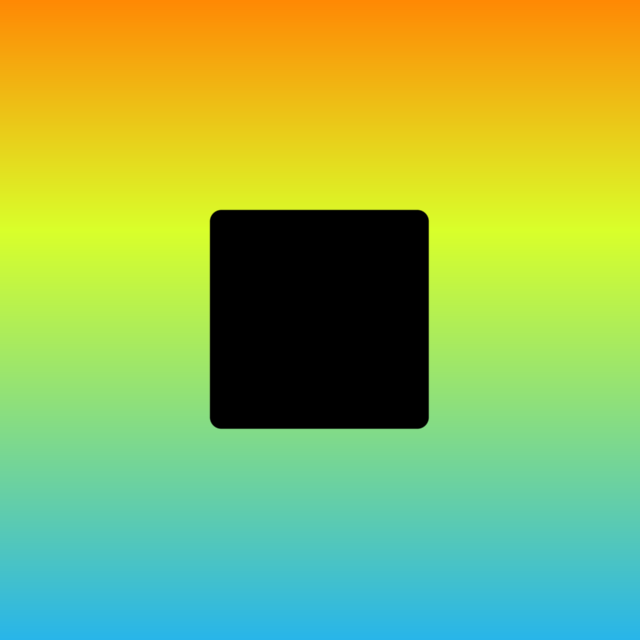
Write a Shadertoy shader that draws this background.

```glsl
// A black rounded square rests at the centre of a vertical sky-like gradient.
// Two linear ramps, blue to lime to orange, form the backdrop;
// a rounded-box distance function cuts out the square with a smooth edge.

// Signed distance to a box with rounded corners
float roundedBox(vec2 p, vec2 halfSize, float radius) {
    vec2 q = abs(p) - halfSize + radius;
    return length(max(q, 0.0)) + min(max(q.x, q.y), 0.0) - radius;
}

// Three-stop gradient, by height from 0 to 1
vec3 backdrop(float height) {
    vec3 blue = vec3(0.155, 0.71, 0.915);
    vec3 lime = vec3(0.85, 1.0, 0.165);
    vec3 orange = vec3(1.0, 0.535, 0.015);
    float limeHeight = 0.64;
    vec3 lower = mix(blue, lime, clamp(height / limeHeight, 0.0, 1.0));
    return mix(lower, orange, clamp((height - limeHeight) / (1.0 - limeHeight), 0.0, 1.0));
}

void mainImage(out vec4 fragColor, in vec2 fragCoord) {
    vec2 uv = fragCoord / iResolution.xy;
    float pixel = 1.0 / iResolution.y;

    // Centred square, in units of the canvas height
    vec2 p = (uv - vec2(0.499, 0.501)) * vec2(iResolution.x / iResolution.y, 1.0);
    float dist = roundedBox(p, vec2(0.171), 0.018);
    float square = 1.0 - smoothstep(-pixel, pixel, dist);

    fragColor = vec4(mix(backdrop(uv.y), vec3(0.0), square), 1.0);
}
```
